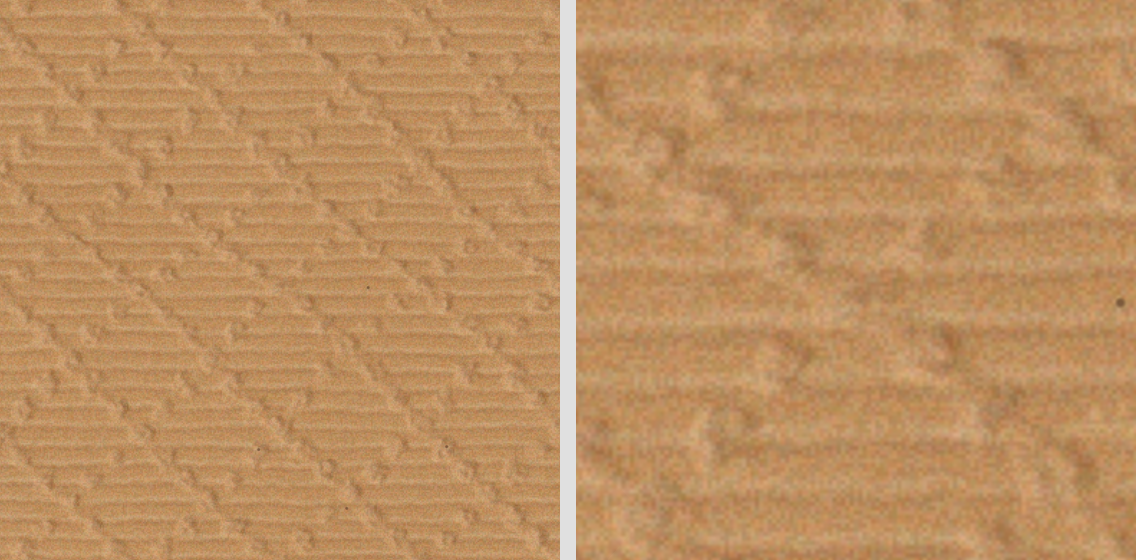
Left, the full canvas; right, a detail of the centre.
This texture is drawn by a Shadertoy shader. Its source:

```glsl
// Tan ribbed cloth quilted with a diamond lattice of small puckered tufts.
// Ribs are soft bands broken at the lattice; tufts form a lumpy height field
// lit from the lower left. Coloured grain, uneven rows and rare specks add wear.

#define DIAMONDS vec2(4.0, 4.107)  // repeats across and down
#define LATTICE_ORIGIN vec2(0.125, 0.169)
#define RIBS 30.0                  // ribs down the canvas
#define TUFTS 3.0                  // tufts per diamond edge
#define TUFT_RADIUS 0.100          // in lattice units
#define RELIEF 0.105               // strength of tuft shading
#define GRAIN 0.085                // strength of cloth grain
#define SPECKLE 0.10               // strength of colour speckle
#define BASE vec3(0.742, 0.556, 0.364)
#define RIB_LIGHT vec3(0.775, 0.615, 0.440)
#define RIB_DARK vec3(0.692, 0.508, 0.335)
#define TUFT_TINT vec3(0.735, 0.568, 0.410)

const vec3 SPECK = vec3(0.40, 0.27, 0.18);

float hash(vec2 p) {
    vec3 v = fract(vec3(p.xyx) * 0.1031);
    v += dot(v, v.yzx + 33.33);
    return fract((v.x + v.y) * v.z);
}

float noise(vec2 p) {
    vec2 cell = floor(p), f = fract(p);
    f = f * f * (3.0 - 2.0 * f);
    return mix(mix(hash(cell), hash(cell + vec2(1, 0)), f.x),
               mix(hash(cell + vec2(0, 1)), hash(cell + vec2(1, 1)), f.x), f.y);
}

// Maps canvas to lattice units, with rows squeezed around one level.
vec2 latticeCoord(vec2 p) {
    float d = (p.y - 0.471) / 0.11;
    p.y += 0.0325 * d * exp(-0.5 * d * d);
    p.y += 0.018 * smoothstep(0.4, 0.6, p.x);
    return (p - LATTICE_ORIGIN) * DIAMONDS;
}

// Height of the tufts strung along both diagonal families.
float tuftHeight(vec2 q) {
    float lumps = noise(q * 26.0 + 70.0);
    vec2 wobble = 0.06 * (vec2(noise(q * 19.0 + 30.0), noise(q * 19.0 + 90.0)) - 0.5);
    float height = 0.0;
    for (int family = 0; family < 2; family++) {
        float side = family == 0 ? 1.0 : -1.0;
        float across = q.x - side * q.y;
        float along = q.x + side * q.y;
        float line = round(across);
        float strength = family == 0 ? 1.0 : 0.85;
        for (int k = -1; k <= 1; k++) {
            float stepId = round(along * TUFTS) + float(k);
            float t = stepId / TUFTS;
            vec2 id = vec2(line, stepId) + 40.0 + 100.0 * float(family);
            vec2 jitter = vec2(hash(id), hash(id + 57.0)) - 0.5;
            vec2 center = 0.5 * vec2(line + t, side * (t - line)) + 0.015 * jitter;
            float radius = TUFT_RADIUS * mix(0.9, 1.1, hash(id + 13.0));
            float tuft = 1.0 - smoothstep(0.35 * radius, radius, length(q + wobble - center));
            height = max(height, strength * tuft * mix(0.85, 1.1, hash(id + 29.0)));
        }
        // Seam joining the tufts, firmer on the first family.
        float seam = 1.0 - smoothstep(0.0, 0.1, abs(across - line + wobble.x));
        height = max(height, (family == 0 ? 0.4 : 0.15) * seam);
    }
    return height * (0.4 + 0.95 * lumps);
}

// Soft band centred at c within one rib.
float band(float f, float c, float width) {
    float d = (f - c) / width;
    return exp(-d * d);
}

void mainImage(out vec4 fragColor, in vec2 fragCoord) {
    vec2 p = fragCoord / iResolution.xy;
    p.y = 1.0 - p.y;  // measure downward from the top
    vec2 q = latticeCoord(p);
    float height = tuftHeight(q);
    float cover = clamp(height, 0.0, 1.0);

    // Ribs: each diamond shifts its own slightly; they fade at the lattice.
    vec2 diagonals = vec2(q.x - q.y, q.x + q.y);
    vec2 gap = abs(diagonals - round(diagonals));
    float rib = p.y * RIBS - 0.28 + 0.25 * (hash(floor(diagonals) + 60.0) - 0.5)
              + 0.3 * (noise(p * vec2(7.0, 12.0)) - 0.5)
              + 0.14 * (noise(p * vec2(45.0, 40.0) + 20.0) - 0.5);
    float f = fract(rib);
    float ribFade = smoothstep(-0.06, 0.12, min(gap.x, gap.y)) * (1.0 - 0.7 * cover)
                  * mix(0.7, 1.2, noise(vec2(p.x * 16.0, floor(rib) * 3.0)));
    vec3 color = BASE;
    color = mix(color, RIB_LIGHT, 0.85 * ribFade * band(f, 0.44, 0.15));
    color = mix(color, RIB_DARK, 0.75 * ribFade * band(f, 0.74, 0.13));

    // Tufts: tint plus light from the lower left.
    color = mix(color, TUFT_TINT, 0.7 * cover);
    vec2 e = vec2(0.020, -0.009);
    float slope = tuftHeight(q + e) - tuftHeight(q - e);
    color += RELIEF * clamp(slope, -0.9, 0.45) * vec3(1.0, 1.0, 0.9);

    // Cloth grain: brightness, then red-green and blue-yellow speckle.
    color += GRAIN * (noise(p * 390.0) - 0.5 + 0.15 * (noise(p * 120.0 + 9.0) - 0.5));
    color += SPECKLE * (noise(p * 300.0 + 400.0) - 0.5) * vec3(0.55, -0.4, -0.1);
    color += SPECKLE * (noise(p * 270.0 + 700.0) - 0.5) * vec3(-0.2, 0.0, 0.7);
    color += 0.012 * (noise(p * 5.0 + 3.0) - 0.5);

    // Rare dark specks.
    vec2 cell = floor(p * 7.0);
    vec2 spot = (cell + 0.2 + 0.6 * vec2(hash(cell + 5.0), hash(cell + 81.0))) / 7.0;
    float speck = 1.0 - smoothstep(0.001, 0.004, length(p - spot));
    color = mix(color, SPECK, 0.7 * speck * step(0.91, hash(cell + 19.0)));

    fragColor = vec4(color, 1.0);
}
```
